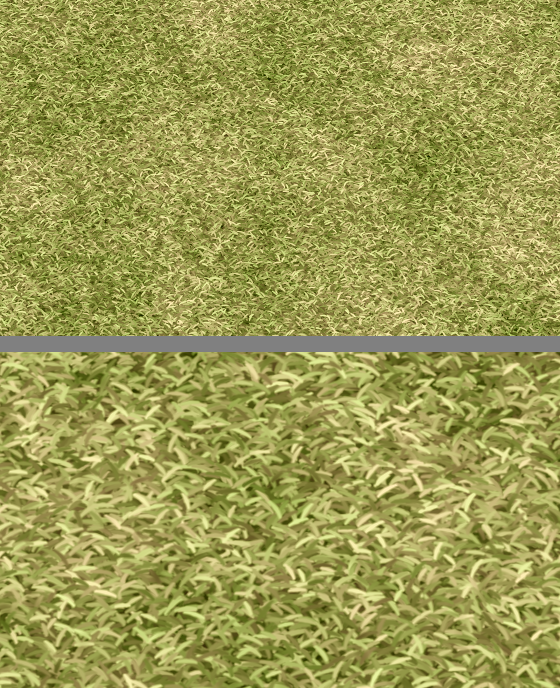
Top, the full canvas; bottom, a detail of the centre.
Give the GLSL for this texture, as a Shadertoy shader.

```glsl
#define GRAIN 72.0        // blade cells per canvas height
#define LAYERS 6
#define BLADE_WIDTH 0.19  // half width, in cells
#define SOFTNESS 0.13     // edge blur, in cells
#define TILT 1.25         // largest blade angle from horizontal
#define SHADE_SPREAD 0.50
#define PATCH_SHADE 0.11
#define PATCH_HUE 0.75
#define PERSPECTIVE 0.14

vec3 hash3(vec2 cell, float seed) {
    vec3 h = fract(vec3(cell.xyx + seed * 17.3) * vec3(0.1031, 0.1030, 0.0973));
    h += dot(h, h.yxz + 33.33);
    return fract((h.xxy + h.yzz) * h.zyx);
}

float gradientNoise(vec2 p) {
    vec2 cell = floor(p), f = p - cell;
    vec2 u = f * f * f * (f * (f * 6.0 - 15.0) + 10.0);
    vec4 corner;
    for (int i = 0; i < 4; i++) {
        vec2 o = vec2(i & 1, i >> 1);
        float a = 6.2832 * hash3(cell + o, 3.0).x;
        corner[i] = dot(vec2(cos(a), sin(a)), f - o);
    }
    return mix(mix(corner.x, corner.y, u.x), mix(corner.z, corner.w, u.x), u.y);
}

// Lush areas are negative, dry areas positive
float dryness(vec2 p) {
    p = p * vec2(0.75, 1.0) + 5.0;
    return gradientNoise(p * 3.0)
         + 0.6 * gradientNoise(p * 9.0 + 11.0)
         + 0.6 * gradientNoise(p * 24.0 + 23.0);
}

// Opacity of a tapered blade centred at the origin
float bladeMask(vec2 p, float angle, float halfLength, float blur) {
    vec2 dir = vec2(cos(angle), sin(angle));
    float along = dot(p, dir);
    float across = dot(p, vec2(-dir.y, dir.x));
    across += 0.18 * (along * along - 0.2);
    float d = length(vec2(max(abs(along) - halfLength, 0.0), across));
    float width = BLADE_WIDTH * (1.0 - 0.35 * abs(along) / halfLength);
    return 1.0 - smoothstep(width - blur, width + blur, d);
}

// Olive shadow to pale straw; hue shifts between green and dry
vec3 grassColour(float shade, float hue) {
    float s = clamp(shade, 0.14, 0.95);
    float k = s - 0.28;
    vec3 olive = vec3(s, s, 0.05 + 0.67 * k + 0.36 * k * k);
    vec3 dryTint = vec3(0.055, -0.015, 0.05);
    return clamp(olive + dryTint * hue, 0.0, 1.0);
}

void mainImage(out vec4 fragColor, in vec2 fragCoord) {
    vec2 p = fragCoord / iResolution.y;
    float centre = 0.5 * iResolution.x / iResolution.y;

    // Grain gets finer toward the far edge
    vec2 ground = vec2(p.x - centre, p.y * 1.1) * (1.0 + PERSPECTIVE * (p.y - 0.5));
    vec2 q = ground * GRAIN + 200.0;
    float blur = max(SOFTNESS, 0.6 * GRAIN / iResolution.y);

    float dry = dryness(p);
    float clump = gradientNoise(p * 40.0 + 31.0);
    float patchShade = PATCH_SHADE * dry - 0.3 * max(-clump - 0.2, 0.0);

    // Shaded thatch under the blades
    vec2 turf = vec2(0.31 + 0.1 * gradientNoise(q * 0.8), -0.2);

    // Layers of blades, upper ones lit more strongly
    for (int layer = 0; layer < LAYERS; layer++) {
        float seed = float(layer) + 1.0;
        float turn = 0.6 * seed;
        mat2 spin = mat2(cos(turn), sin(turn), -sin(turn), cos(turn));
        vec2 g = spin * q + seed * 7.37;
        vec2 cell = floor(g);
        float lit = mix(0.43, 0.69, float(layer) / float(LAYERS - 1));

        for (int y = -1; y <= 1; y++)
        for (int x = -1; x <= 1; x++) {
            vec2 id = cell + vec2(x, y);
            vec3 place = hash3(id, seed);
            vec3 look = hash3(id, seed + 41.0);
            vec2 offset = g - id - 0.5 - 0.7 * (place.xy - 0.5);
            float angle = turn + TILT * (2.0 * place.z - 1.0);
            float mask = bladeMask(offset, angle, 0.45 + 0.35 * look.z, blur);
            float shade = lit + SHADE_SPREAD * (look.x - 0.5);
            float hue = 1.5 * (look.y - 0.5);
            turf = mix(turf, vec2(shade, hue), mask);
        }
    }

    vec3 colour = grassColour(turf.x + patchShade, turf.y + PATCH_HUE * dry);
    fragColor = vec4(colour, 1.0);
}
```
